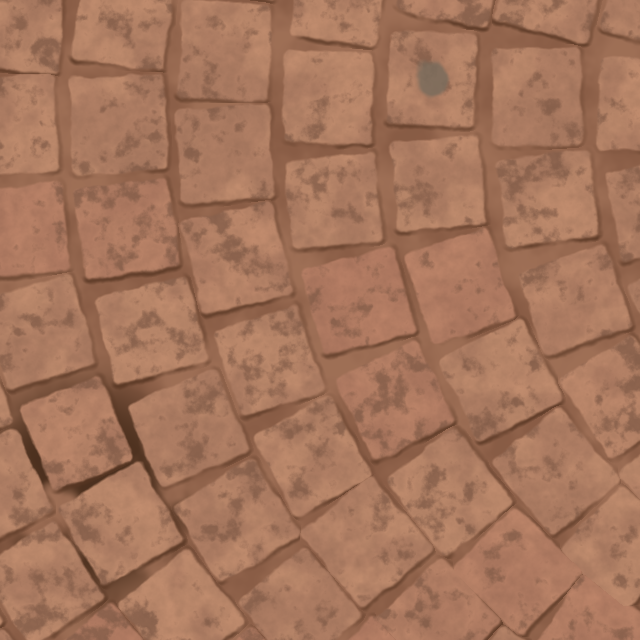
This texture is drawn by a Shadertoy shader. Its source:

```glsl
// Worn terracotta setts laid in curved columns that bend toward the lower right.
// Each column is an arc; rounded boxes are stepped along it, jittered by hash,
// then given mottling, grey chips, sandy joints and dark lower edges by noise.

const float COLUMN_STEP = 0.165;
const float ROW_STEP = 0.164;
const float FIRST_COLUMN_X = 0.182;   // x of column 0 where its arc is vertical
const float ARC_Y = 0.83;             // height at which the arcs are vertical
const float ARC_RADIUS = 1.309;       // radius of an arc starting at x = 0
const float RADIUS_LOSS = 0.55;       // radius lost per unit of x
const int COLUMN_MIN = -3;
const int COLUMN_MAX = 6;
// Row offset of each column, as a share of the row step
const float ROW_PHASE[10] = float[10](0.0, -0.23, 0.16, 0.16, 0.44,
                                      -0.12, -0.30, -0.13, -0.05, 0.0);

const vec2 STONE_HALF = vec2(0.0720, 0.0735);
const float SIZE_JITTER = 0.004;
const float PLACE_JITTER = 0.007;
const float TURN_JITTER = 0.10;
const float CORNER = 0.009;
const float EDGE_WEAR = 0.010;
const float EDGE_SOFTNESS = 0.0025;
const float SHADOW_WIDTH = 0.007;
const float CHIP_CHANCE = 0.09;
const vec2 HOLLOW_CENTRE = vec2(0.13, 0.23);  // where the joints are washed out
const float HOLLOW_RADIUS = 0.23;

const vec3 STONE_LIGHT = vec3(0.73, 0.53, 0.415);
const vec3 STONE_MID = vec3(0.67, 0.48, 0.38);
const vec3 STONE_PINK = vec3(0.69, 0.46, 0.37);
const vec3 STAIN = vec3(0.49, 0.345, 0.27);
const vec3 CHIP_GREY = vec3(0.47, 0.42, 0.36);
const vec3 JOINT_LIGHT = vec3(0.62, 0.435, 0.335);
const vec3 JOINT_DARK = vec3(0.535, 0.36, 0.27);
const vec3 SHADOW = vec3(0.34, 0.21, 0.135);
const vec3 HOLLOW = vec3(0.30, 0.19, 0.12);

float hash(vec2 p) {
    vec3 q = fract(p.xyx * 0.1031);
    q += dot(q, q.yzx + 33.33);
    return fract((q.x + q.y) * q.z);
}

float noise(vec2 p) {
    vec2 i = floor(p), f = fract(p);
    f = f * f * (3.0 - 2.0 * f);
    return mix(mix(hash(i), hash(i + vec2(1, 0)), f.x),
               mix(hash(i + vec2(0, 1)), hash(i + vec2(1, 1)), f.x), f.y);
}

float fbm(vec2 p) {
    float sum = 0.0, amp = 0.533;
    for (int k = 0; k < 4; k++) {
        sum += amp * noise(p);
        p = mat2(1.6, 1.2, -1.2, 1.6) * p + 17.3;
        amp *= 0.5;
    }
    return sum;
}

float roundBox(vec2 q, vec2 halfSize) {
    vec2 e = abs(q) - halfSize + CORNER;
    return length(max(e, 0.0)) + min(max(e.x, e.y), 0.0) - CORNER;
}

// Distance to the nearest stone; local axes run across (x) and down (y) the column
float nearestStone(vec2 p, out vec2 local, out vec2 halfSize, out vec2 id) {
    float nearest = 1e3;
    for (int c = COLUMN_MIN; c <= COLUMN_MAX; c++) {
        float x0 = FIRST_COLUMN_X + COLUMN_STEP * float(c);
        float radius = ARC_RADIUS - RADIUS_LOSS * x0;
        vec2 centre = vec2(x0 + radius, ARC_Y);
        float phase = ROW_PHASE[c - COLUMN_MIN];
        float along = radius * atan(centre.y - p.y, centre.x - p.x);
        float row = round(along / ROW_STEP - phase);
        for (int k = -1; k <= 1; k++) {
            vec2 cell = vec2(float(c), row + float(k)) + 40.0;
            vec3 r = vec3(hash(cell), hash(cell + 71.7), hash(cell + 133.1)) - 0.5;
            float angle = (row + float(k) + phase) * ROW_STEP / radius;
            vec2 place = centre - radius * vec2(cos(angle), sin(angle));
            angle += r.z * TURN_JITTER;
            vec2 across = vec2(cos(angle), sin(angle));
            vec2 offset = p - place - r.xy * PLACE_JITTER;
            vec2 q = vec2(dot(offset, across), dot(offset, vec2(across.y, -across.x)));
            vec2 size = STONE_HALF + r.yz * 2.0 * SIZE_JITTER;
            float d = roundBox(q, size);
            if (d < nearest) { nearest = d; local = q; halfSize = size; id = cell; }
        }
    }
    return nearest;
}

void mainImage(out vec4 fragColor, in vec2 fragCoord) {
    vec2 p = fragCoord / iResolution.xy;
    float soft = max(EDGE_SOFTNESS, 1.0 / iResolution.y);
    vec2 local, halfSize, id;
    float d = nearestStone(p, local, halfSize, id);
    d += EDGE_WEAR * (fbm(p * 34.0) - 0.45);
    float tone = hash(id + 5.3), coarse = fbm(p * 22.0 + id), fine = fbm(p * 75.0);

    // Sandy joints, deeper and darker in the hollow
    vec3 joint = mix(JOINT_DARK, JOINT_LIGHT, smoothstep(0.25, 0.75, fbm(p * 14.0 + 9.0)));
    float hollow = 1.0 - smoothstep(0.4, 1.0, distance(p, HOLLOW_CENTRE) / HOLLOW_RADIUS);
    joint = mix(joint, HOLLOW, hollow * smoothstep(0.3, 0.55, fbm(p * 11.0 + 3.0)));

    // Mottled stone faces with stains and the occasional grey chip
    vec3 stone = mix(STONE_MID, STONE_LIGHT, smoothstep(0.3, 0.65, coarse + 0.2 * (tone - 0.5)));
    stone = mix(stone, STONE_PINK, 0.6 * smoothstep(0.6, 1.0, hash(id + 8.9)));
    float stain = smoothstep(0.53, 0.75, 0.55 * fbm(p * 30.0 + 31.0) + 0.45 * fine + 0.08 * tone);
    stone = mix(stone, STAIN, 0.8 * stain) * (0.93 + 0.14 * fine);
    float chip = step(hash(id + 2.6), CHIP_CHANCE) * smoothstep(0.030, 0.018, length(local) + 0.03 * (coarse - 0.5));
    stone = mix(stone, CHIP_GREY, 0.8 * chip);

    // Broken shadow along the lower edge, fainter on the right
    vec2 side = smoothstep(vec2(-0.010), vec2(0.002), local - halfSize);
    float shade = max(side.y, 0.45 * side.x) * smoothstep(SHADOW_WIDTH, 0.0, abs(d - 0.002));
    shade *= smoothstep(0.2, 0.6, fbm(p * 18.0 + 50.0)) * mix(0.6, 1.0, tone);

    vec3 color = mix(stone, joint, smoothstep(-soft, soft, d));
    fragColor = vec4(mix(color, SHADOW, 0.9 * shade), 1.0);
}
```
